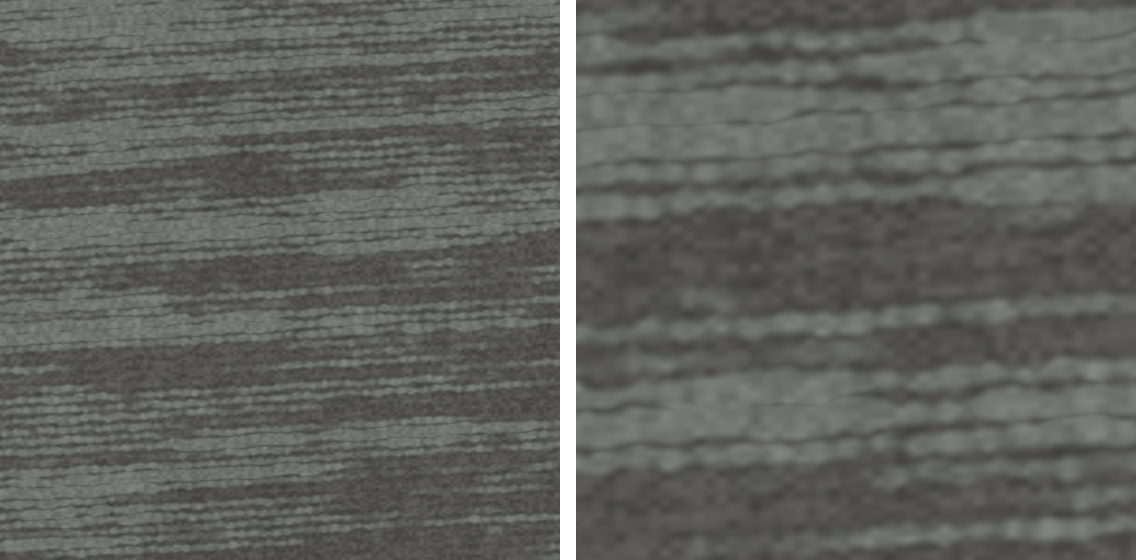
Left, the full canvas; right, a detail of the centre.
Write a Shadertoy shader that draws this texture.

```glsl
const float ROWS = 54.0;
const float STITCHES = 48.0;
const float SLANT = 0.052;
const vec3 DARK_YARN = vec3(0.318, 0.316, 0.306);
const vec3 LIGHT_YARN = vec3(0.456, 0.470, 0.454);

float hash(vec2 p) {
    vec3 q = fract(vec3(p.xyx) * 0.1031);
    q += dot(q, q.yzx + 33.33);
    return fract((q.x + q.y) * q.z);
}

float noise(vec2 p) {
    vec2 cell = floor(p);
    vec2 f = fract(p);
    f = f * f * (3.0 - 2.0 * f);
    float low = mix(hash(cell), hash(cell + vec2(1, 0)), f.x);
    float high = mix(hash(cell + vec2(0, 1)), hash(cell + vec2(1, 1)), f.x);
    return mix(low, high, f.y);
}

// Amount of light yarn in a row: streaks, single-row runs, ragged ends
float yarnAmount(float x, float row) {
    float height = row / ROWS;
    float streak = noise(vec2(x * 1.6 + 3.7, height * 19.0 + 40.0));
    float rowRun = noise(vec2(x * 2.8 + hash(vec2(row, 5.0)) * 20.0, row * 7.0 + 500.0));
    float shortRun = noise(vec2(x * 9.0, height * 24.0 + 200.0));
    float ragged = noise(vec2(x * 34.0, row * 3.0 + 900.0)) - 0.5;
    float plainHem = 0.10 * (1.0 - smoothstep(0.08, 0.20, height));
    return 0.46 * streak + 0.34 * rowRun + 0.20 * shortRun + 0.12 * ragged - plainHem;
}

// Coverage of one row; thin beaded threads swell into solid patches
float threadCover(float x, float v, float row) {
    float amount = yarnAmount(x, row);
    float present = smoothstep(0.35, 0.49, amount);
    float solid = smoothstep(0.58, 0.68, amount);
    float along = x * STITCHES + hash(vec2(row, 17.0));
    float wobble = 0.28 * (noise(vec2(along, row + 70.0)) - 0.5);
    float bead = 0.5 + 0.5 * cos(6.2832 * along);
    float uneven = noise(vec2(along * 0.9, row * 5.0 + 300.0));
    float halfWidth = mix(0.16 + 0.08 * bead + 0.14 * uneven, 0.58, solid);
    float offset = abs(v - row - 0.5 + wobble);
    float profile = 1.0 - smoothstep(halfWidth - 0.20, halfWidth + 0.20, offset);
    float strength = mix(0.58 + 0.22 * bead + 0.26 * uneven, 0.80 + 0.14 * bead, solid);
    return present * profile * strength;
}

// Soft fibres over a fainter stitch-sized mottling
float fibreGrain(vec2 p) {
    float fine = noise(p * vec2(150.0, 200.0)) - 0.5;
    float coarse = noise(p * vec2(70.0, 115.0) + 80.0) - 0.5;
    return 0.080 * fine + 0.048 * coarse;
}

void mainImage(out vec4 fragColor, in vec2 fragCoord) {
    vec2 p = fragCoord / iResolution.y;

    // Slanted and gently bowed weave rows
    float bow = 0.006 * (noise(p * vec2(2.5, 3.0) + 11.0) - 0.5);
    float v = (p.y - SLANT * p.x + bow + 0.04) * ROWS;
    float baseRow = floor(v);
    float cover = 0.0;
    for (int i = -1; i <= 1; i++) {
        cover = max(cover, threadCover(p.x, v, baseRow + float(i)));
    }

    // Yarn colours with ribs, grain and slow shading
    vec3 color = mix(DARK_YARN, LIGHT_YARN, cover);
    float rib = 0.010 * cos(6.2832 * (v - 0.5)) * (1.0 - cover);
    float column = 0.020 * (noise(vec2(p.x * 48.0, p.y * 7.0)) - 0.5);
    float shade = 0.018 * (noise(p * 2.5 + 30.0) - 0.5);
    color += fibreGrain(vec2(p.x, v / ROWS)) + rib + column + shade;

    fragColor = vec4(clamp(color, 0.0, 1.0), 1.0);
}
```
